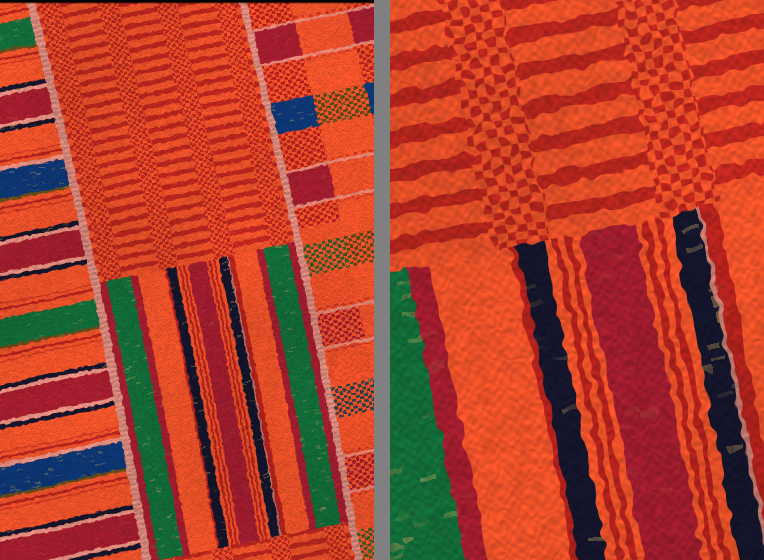
Left, the full canvas; right, a detail of the centre.
This texture is drawn by a Shadertoy shader. Its source:

```glsl
// Handwoven strip cloth: three slanted strips joined by pink seams.
// Sheared warp and weft coordinates place mirrored, repeating bands;
// value noise and a fine thread pattern add ragged edges, slubs and wear.

const vec3 ORANGE  = vec3(0.93, 0.32, 0.16);
const vec3 RED     = vec3(0.70, 0.13, 0.11);
const vec3 CRIMSON = vec3(0.63, 0.11, 0.18);
const vec3 GREEN   = vec3(0.07, 0.42, 0.22);
const vec3 BLUE    = vec3(0.05, 0.21, 0.45);
const vec3 NAVY    = vec3(0.08, 0.08, 0.17);
const vec3 PINK    = vec3(0.89, 0.56, 0.51);
const vec3 OLIVE   = vec3(0.40, 0.30, 0.10);

float hash(vec2 p) {
    vec3 q = fract(p.xyx * 0.1031);
    q += dot(q, q.yzx + 33.33);
    return fract((q.x + q.y) * q.z);
}

float noise(vec2 p) {
    vec2 i = floor(p), f = fract(p);
    f = f * f * (3.0 - 2.0 * f);
    return mix(mix(hash(i), hash(i + vec2(1, 0)), f.x),
               mix(hash(i + vec2(0, 1)), hash(i + vec2(1, 1)), f.x), f.y);
}

// Soft-edged interval from lo to hi
float band(float x, float lo, float hi) {
    float aa = 6.0 / iResolution.y;
    return smoothstep(lo - aa, lo + aa, x) * (1.0 - smoothstep(hi - aa, hi + aa, x));
}

float checker(vec2 p, vec2 cell) {
    vec2 s = sin(p / cell * 3.14159);
    return smoothstep(-0.15, 0.25, s.x * s.y);
}

void paint(inout vec3 col, vec3 ink, float mask) { col = mix(col, ink, mask); }

// Weft stripes: green and blue bands alternate between crimson ones
vec3 stripedStrip(float b) {
    float row = floor((b + 0.505) / 2.03);
    float k = mod(b + 0.505, 2.03) - 1.015, m = abs(k);
    float isBlue = mod(row, 2.0);
    vec3 col = ORANGE;
    paint(col, RED, band(m, 0.30, 0.335));
    paint(col, RED, 0.6 * band(m, 0.38, 0.40));
    paint(col, PINK, band(k, -0.25, -0.19) * isBlue);
    paint(col, OLIVE, band(k, 0.18, 0.23));
    paint(col, mix(GREEN, BLUE, isBlue), band(m, -1.0, 0.19));
    paint(col, NAVY, band(m, 0.705, 0.77));
    paint(col, PINK, band(m, 0.77, 0.825));
    paint(col, CRIMSON, band(m, 0.825, 2.0));
    return col;
}

// Columns of dashes linked by checkered columns, then a panel of warp bars
vec3 centreStrip(float a, float b) {
    float m = abs(a - 1.87);
    float c = abs(mod(a - 0.27, 0.8) - 0.4);
    float dash = band(abs(fract(b / 0.165) - 0.5) * 0.165, -1.0, 0.034);
    float motif = mix(checker(vec2(a, b), vec2(0.047, 0.041)), dash, band(c, 0.14, 1.0));
    vec3 dashes = mix(ORANGE * 0.98, RED, motif * 0.92);

    vec3 bars = ORANGE;
    paint(bars, CRIMSON, band(m, 0.85, 1.50));
    paint(bars, GREEN, band(m, 0.95, 1.295));
    paint(bars, RED, band(m, 0.42, a > 1.87 ? 0.52 : 0.46));
    paint(bars, PINK * 0.85, band(a, 2.29, 2.32));
    paint(bars, NAVY, band(m, 0.30, 0.43));
    paint(bars, RED, band(m, 0.225, 0.255) + band(m, 0.165, 0.195));
    paint(bars, CRIMSON, band(m, -1.0, 0.135));
    return mix(dashes, bars, band(b, 4.17, 8.15));
}

// Staggered blocks: solid and checkered cells share the weft rhythm
vec3 blockStrip(float a, float b) {
    float row = floor((b + 0.625) / 2.03);
    float m = abs(mod(b + 0.625, 2.03) - 1.015);
    float middle = band(a, 3.97, 4.72);
    float lower = step(4.0, b);
    float check = checker(vec2(a, b), vec2(0.055, 0.045));
    float weave = mix(1.0, check, max(middle, lower));
    vec3 blockInk = mix(mix(GREEN, BLUE, mod(row, 2.0)), OLIVE * 0.9, max(middle, lower * 0.5));
    vec3 col = ORANGE;
    paint(col, RED, band(m, 0.22, 0.78) * check * (1.0 - middle) * (1.0 - lower * 0.85));
    paint(col, RED, 0.7 * check * band(m, 0.70, 0.73));
    paint(col, blockInk, band(m, -1.0, 0.22) * weave);
    paint(col, CRIMSON, band(m, 0.78, 2.0) * weave * (1.0 - middle * 0.9));
    paint(col, PINK, band(m, 0.745, 0.785) * 0.85);
    return col;
}

void mainImage(out vec4 fragColor, in vec2 fragCoord) {
    vec2 p = vec2(fragCoord.x, iResolution.y - fragCoord.y) / iResolution.y * 7.68;

    // Slanted cloth axes: a runs across the strips, b along them
    float a = p.x - 0.208 * p.y - 0.08 * sin(p.y * 0.409);
    float b = p.y + 0.21 * p.x;
    vec2 rag = vec2(noise(p * 22.0), noise(p * 22.0 + 71.0)) - 0.5;
    a += rag.x * 0.03;
    b += rag.y * 0.03 + 0.03 * (noise(p * 1.5) - 0.5);

    vec3 col = a < 0.42 ? stripedStrip(b) : a < 3.32 ? centreStrip(a, b) : blockStrip(a, b);
    float seam = band(a, 0.36, 0.475) + band(a, 3.27, 3.37);
    paint(col, PINK * (0.93 + 0.07 * sin(b * 90.0)), seam);

    // Pale slubs show on the darker yarns
    float slub = step(0.95, hash(floor(vec2(a * 14.0, b * 45.0)))) * noise(p * 9.0);
    paint(col, vec3(0.75, 0.62, 0.35), slub * 0.5 * (1.0 - smoothstep(0.3, 0.8, col.r)));

    // Thread relief, grain and broad folds
    col *= 0.98 + 0.07 * sin(a * 120.0) * sin(b * 120.0);
    col *= 0.92 + 0.16 * noise(vec2(a * 25.0, b * 60.0));
    col *= 0.95 + 0.10 * noise(p * 0.9 + 5.0);
    col *= smoothstep(0.02, 0.06, p.y);
    fragColor = vec4(clamp(col, 0.0, 1.0), 1.0);
}
```
